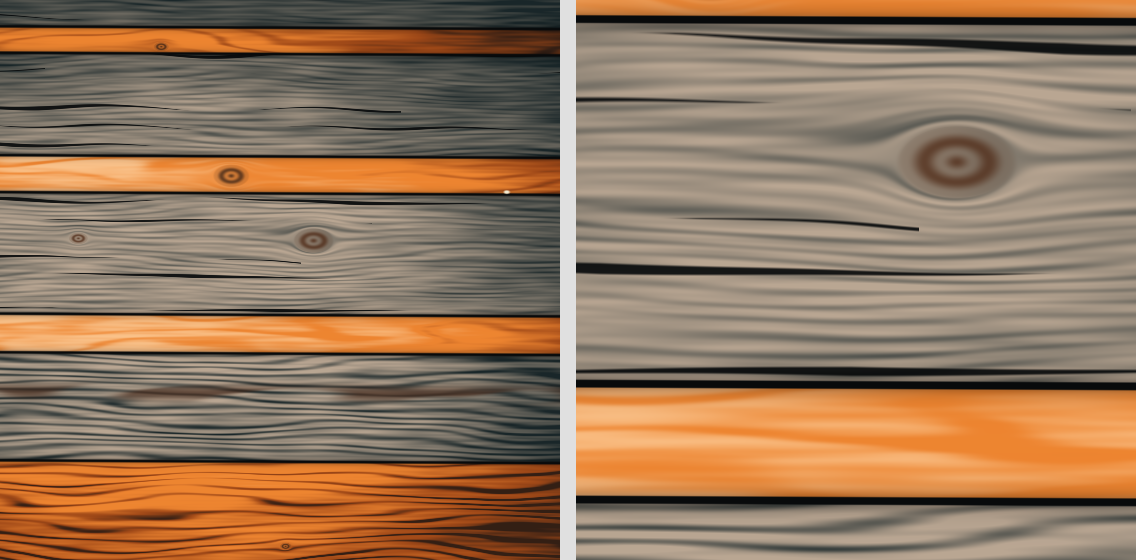
Left: the whole. Right: its middle third, enlarged.
A WebGL 1 fragment shader for this texture:

```glsl
precision highp float;
// Weathered grey boards alternating with orange slats, with grain, knots, cracks and a dark vignette.
uniform vec2 u_resolution;

// Palette
const vec3 ASH = vec3(0.60, 0.55, 0.49);
const vec3 SLATE = vec3(0.10, 0.15, 0.16);
const vec3 ORANGE = vec3(0.93, 0.52, 0.19);
const vec3 PEACH = vec3(0.98, 0.76, 0.54);
const vec3 RUST = vec3(0.62, 0.28, 0.09);
const vec3 UMBER = vec3(0.20, 0.12, 0.08);
const vec3 SEAM = vec3(0.03, 0.04, 0.045);

// Layout, from the bottom board upward
const vec4 SEAMS_LOW = vec4(0.178, 0.371, 0.440, 0.657);
const vec4 SEAMS_HIGH = vec4(0.723, 0.906, 0.953, 1.2);
const float SEAM_TILT = 0.005;
const float SEAM_HALF_WIDTH = 0.0023;
const float SHADOW_WIDTH = 0.009;
const vec2 LIGHT_CENTER = vec2(0.33, 0.46);

// Knots: centre and radius
const vec3 GREY_KNOT = vec3(0.56, 0.573, 0.021);
const vec3 GREY_KNOT_SMALL = vec3(0.14, 0.575, 0.010);
const vec3 SLAT_KNOT = vec3(0.413, 0.688, 0.019);
const vec3 SLAT_KNOT_SMALL = vec3(0.288, 0.918, 0.008);
const vec3 BASE_KNOT = vec3(0.51, 0.027, 0.006);

// Wear
const float CRACK_GAP = 0.033;
const float CRACK_WIDTH = 0.0036;
const float STAIN_HEIGHT = 0.300;
const vec2 CHIP = vec2(0.905, 0.660);

float hash(vec2 p) {
  vec3 q = fract(p.xyx * vec3(0.1031, 0.1030, 0.0973));
  q += dot(q, q.yzx + 33.33);
  return fract((q.x + q.y) * q.z);
}

vec2 gradient(vec2 cell) {
  float a = 6.2832 * hash(cell);
  return vec2(cos(a), sin(a));
}

float gnoise(vec2 p) {
  vec2 i = floor(p), f = p - i;
  vec2 u = f * f * f * (f * (f * 6.0 - 15.0) + 10.0);
  vec2 e = vec2(1.0, 0.0);
  float low = mix(dot(gradient(i), f), dot(gradient(i + e), f - e), u.x);
  float high = mix(dot(gradient(i + e.yx), f - e.yx), dot(gradient(i + 1.0), f - 1.0), u.x);
  return mix(low, high, u.y);
}

float boardIndex(float y) {
  return dot(step(SEAMS_LOW, vec4(y)) + step(SEAMS_HIGH, vec4(y)), vec4(1.0));
}

float seamDistance(float y) {
  vec4 d = min(abs(SEAMS_LOW - y), abs(SEAMS_HIGH - y));
  return min(min(d.x, d.y), min(d.z, d.w));
}

// Bends the grain like flow around a cylinder; returns the knot's core mask
float bendAround(vec3 knot, vec2 p, float board, inout float v) {
  vec2 d = (p - knot.xy) * vec2(0.62, 1.0);
  float r = length(d) / knot.z;
  float same = 1.0 - step(0.5, abs(board - boardIndex(knot.y)));
  v -= same * d.y / max(r * r, 1.0);
  return same * (1.0 - smoothstep(0.75, 1.1, r)) * (0.65 + 0.35 * cos(r * 11.0));
}

// Tapering splits scattered along rows of the grain
float cracks(vec2 p, float board) {
  p.y += 0.016 * gnoise(vec2(p.x * 4.0, p.y * 6.0 + board * 5.3));
  float row = floor(p.y / CRACK_GAP);
  float along = p.x * 1.7 + 7.0 * hash(vec2(row, board));
  float size = hash(vec2(floor(along) + 3.0, row + board * 9.0));
  float taper = 1.0 - abs(fract(along) - 0.5) / (0.2 + 0.28 * size);
  float width = CRACK_WIDTH * size * max(taper, 0.0);
  float d = abs(fract(p.y / CRACK_GAP) - 0.5) * CRACK_GAP;
  float line = 1.0 - smoothstep(width - 0.001, width + 0.001, d);
  return line * smoothstep(0.0, 0.15, taper) * step(0.2 + 0.5 * p.x, size);
}

void main() {
  vec2 p = gl_FragCoord.xy / u_resolution;
  float pixel = 1.0 / u_resolution.y;
  vec2 q = p + vec2(0.0, SEAM_TILT * p.x);
  float board = boardIndex(q.y);
  float grey = mod(board, 2.0);
  float base = 1.0 - step(0.5, board);
  float banded = 1.0 - step(0.5, abs(board - 1.0));

  // Grain coordinate, pushed aside by knots
  float v = q.y;
  float knot = bendAround(GREY_KNOT, q, board, v) + bendAround(GREY_KNOT_SMALL, q, board, v);
  knot += bendAround(SLAT_KNOT, q, board, v) + bendAround(SLAT_KNOT_SMALL, q, board, v);
  knot += bendAround(BASE_KNOT, q, board, v);
  vec2 offset = vec2(board * 17.3, board * 5.7);
  float wave = gnoise(vec2(q.x * 2.2, v * 10.0) + offset);
  float ripple = gnoise(vec2(q.x * 5.0, v * 38.0) + offset);
  float frequency = mix(mix(24.0, 58.0, base), mix(92.0, 66.0, banded), grey);
  float rings = 0.5 + 0.5 * sin(6.2832 * (v * frequency + wave * 2.6 + ripple * 0.9));
  float fibre = gnoise(vec2(q.x * 11.0, v * 190.0) + offset);
  float mottle = gnoise(vec2(q.x * 3.0, v * 22.0) + offset + 40.0);

  // Light falls off toward the corners, most at the upper right
  float light = 1.0 - smoothstep(0.25, 0.98, length((p - LIGHT_CENTER) * vec2(0.95, 1.3)));

  // Grey boards
  float furrow = rings * rings * (0.30 + 0.45 * banded + 0.5 * ripple);
  float greyTone = light * 1.08 - furrow * (0.35 + 0.65 * light) + 0.32 * fibre + 0.30 * mottle;
  vec3 greyColor = mix(SLATE, ASH, clamp(greyTone + 0.04, 0.0, 1.25));
  float stain = exp(-pow((v - STAIN_HEIGHT) / 0.013, 2.0)) * banded;
  stain *= smoothstep(-0.1, 0.2, gnoise(vec2(q.x * 5.0, v * 34.0)));
  greyColor = mix(greyColor, UMBER * 1.3, 0.7 * stain);
  greyColor = mix(greyColor, mix(UMBER, RUST, 0.25), 0.75 * knot);
  greyColor = mix(greyColor, SEAM, 0.92 * cracks(vec2(q.x, v), board) * (1.0 - banded));

  // Orange slats, paler toward the left
  float streak = pow(rings, 4.0) * mix(0.16 + 0.4 * mottle, 0.42 + 0.5 * ripple, base);
  float slatTone = light * 0.85 + 0.16 - streak + 0.14 * fibre + 0.26 * mottle;
  slatTone += 0.22 * (1.0 - base) * (1.0 - smoothstep(0.0, 0.7, p.x)) - 0.08 * base;
  vec3 slatColor = mix(UMBER, RUST, smoothstep(0.0, 0.38, slatTone));
  slatColor = mix(slatColor, ORANGE, smoothstep(0.3, 0.78, slatTone));
  slatColor = mix(slatColor, PEACH, smoothstep(0.85, 1.3, slatTone));
  slatColor = mix(slatColor, UMBER, 0.72 * knot);

  // Seams with soft shadows, and one pale chip
  vec3 color = mix(slatColor, greyColor, grey);
  float seam = seamDistance(q.y);
  color *= 1.0 - 0.45 * exp(-seam / SHADOW_WIDTH * 2.0);
  color = mix(SEAM, color, smoothstep(SEAM_HALF_WIDTH - pixel, SEAM_HALF_WIDTH + pixel, seam));
  float chip = length((q - CHIP - vec2(0.0, SEAM_TILT * 0.3)) * vec2(0.6, 1.0));
  color = mix(color, vec3(0.95, 0.92, 0.82), 1.0 - smoothstep(0.003 - pixel, 0.003 + pixel, chip));
  gl_FragColor = vec4(color, 1.0);
}
```
